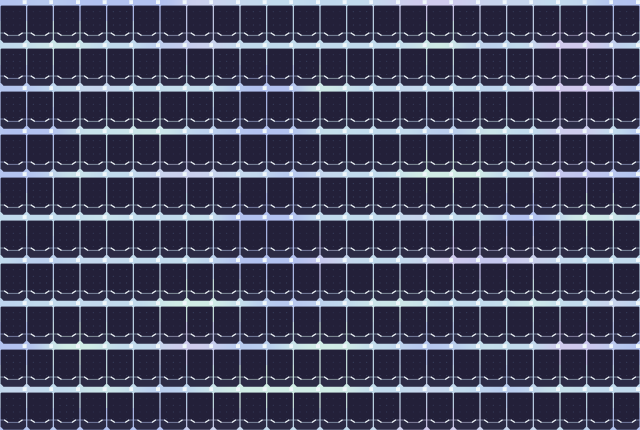
Give the GLSL for this pattern, as a Shadertoy shader.

```glsl
const vec2 GRID = vec2(24.0, 10.0);   // repeats across and down
const vec2 CELL = vec2(32.0, 51.6);   // local units of one repeat

const vec3 NIGHT    = vec3(0.137, 0.125, 0.225);
const vec3 DUSK     = vec3(0.172, 0.168, 0.270);
const vec3 DOT      = vec3(0.27, 0.33, 0.46);
const vec3 ICE      = vec3(0.76, 0.86, 0.93);
const vec3 MINT     = vec3(0.82, 0.93, 0.90);
const vec3 LAVENDER = vec3(0.82, 0.79, 0.93);
const vec3 BLUE     = vec3(0.70, 0.76, 0.94);
const vec3 WHITE    = vec3(0.94, 0.97, 0.98);

float hash(vec2 p) {
    vec3 q = fract(p.xyx * 0.1031);
    q += dot(q, q.yzx + 33.33);
    return fract((q.x + q.y) * q.z);
}

float cornerSlope(vec2 corner, vec2 offset, vec2 period, float seed) {
    float angle = 6.2832 * hash(mod(corner, period) + seed);
    return dot(vec2(cos(angle), sin(angle)), offset);
}

// Gradient noise that wraps after a whole period
float wrappedNoise(vec2 p, vec2 period, float seed) {
    vec2 i = floor(p), f = fract(p), e = vec2(1.0, 0.0);
    vec2 w = f * f * f * (f * (f * 6.0 - 15.0) + 10.0);
    float low = mix(cornerSlope(i, f, period, seed),
                    cornerSlope(i + e, f - e, period, seed), w.x);
    float high = mix(cornerSlope(i + e.yx, f - e.yx, period, seed),
                     cornerSlope(i + 1.0, f - 1.0, period, seed), w.x);
    return mix(low, high, w.y);
}

float coverage(float dist, float pixel) {
    return clamp(0.5 - dist / pixel, 0.0, 1.0);
}

float boxDistance(vec2 p, vec2 halfSize, float radius) {
    vec2 d = abs(p) - halfSize + radius;
    return length(max(d, 0.0)) + min(max(d.x, d.y), 0.0) - radius;
}

float segmentDistance(vec2 p, vec2 a, vec2 b) {
    vec2 ab = b - a;
    return length(p - a - ab * clamp(dot(p - a, ab) / dot(ab, ab), 0.0, 1.0));
}

// Panel with rounded top corners and cut bottom corners
float panelDistance(vec2 p, vec2 halfSize, float cut) {
    float chamfer = (abs(p.x) + p.y - halfSize.x - halfSize.y + cut) * 0.7071;
    return max(boxDistance(p, halfSize, 1.6), chamfer);
}

// Pearly tint drifting along each band
vec3 pearl(float across, float row) {
    vec2 p = vec2(across * 5.0, row * 0.7 + 0.35);
    vec2 period = vec2(5.0, 7.0);
    float warm = wrappedNoise(p, period, 3.0);
    float cool = wrappedNoise(p + vec2(0.4, 0.3), period, 41.0);
    vec3 tint = mix(ICE, MINT, smoothstep(0.02, 0.4, warm));
    tint = mix(tint, LAVENDER, smoothstep(0.05, 0.45, -warm));
    return mix(tint, BLUE, smoothstep(0.02, 0.4, cool));
}

// Faint lattice of dots inside the panel
float dotLattice(vec2 p, float spacing, float radius, float pixel) {
    vec2 nearest = (fract(p / spacing + 0.5) - 0.5) * spacing;
    return coverage(length(nearest) - radius, pixel);
}

void mainImage(out vec4 fragColor, in vec2 fragCoord) {
    vec2 uv = fragCoord / iResolution.xy;
    vec2 grid = vec2(uv.x, 1.0 - uv.y) * GRID;
    vec2 cell = floor(grid);
    vec2 p = fract(grid) * CELL;          // y runs downward
    float pixel = GRID.x * CELL.x / iResolution.x;

    // Bands, seams and bright joints
    float bandRow = mod(floor(grid.y + 0.5), GRID.y);
    vec3 tint = pearl(uv.x, bandRow);
    float joint = boxDistance(p - vec2(29.6, 2.5), vec2(2.4, 2.3), 0.4);
    vec3 color = mix(tint, WHITE, coverage(joint, pixel));

    // Panel face, a little lighter below the trough
    vec2 q = vec2(abs(p.x - 16.0), p.y);
    float troughY = mix(42.3, 39.6, clamp((q.x - 6.7) / 4.0, 0.0, 1.0));
    vec3 face = mix(NIGHT, DUSK, coverage(troughY - p.y, pixel));
    float latticeArea = step(11.0, p.y) * step(p.y, 38.0) * step(q.x, 12.0);
    float glow = mix(0.25, 0.65, hash(cell + 17.0));
    face = mix(face, DOT, glow * latticeArea
             * dotLattice(p - vec2(0.0, 6.0), 8.0, 0.6, pixel));

    // Trough line with heavier slopes
    float floorLine = segmentDistance(q, vec2(0.0, 42.3), vec2(6.7, 42.3));
    float slope = segmentDistance(q, vec2(6.9, 42.1), vec2(10.4, 39.8));
    float shoulder = segmentDistance(q, vec2(10.7, 39.6), vec2(16.0, 39.6));
    face = mix(face, tint, 0.8 * coverage(min(floorLine, shoulder) - 0.4, pixel));
    face = mix(face, WHITE, coverage(slope - 0.75, pixel));

    float panel = panelDistance(p - vec2(16.0, 29.0), vec2(15.3, 22.3), 3.6);
    fragColor = vec4(mix(color, face, coverage(panel, pixel)), 1.0);
}
```
